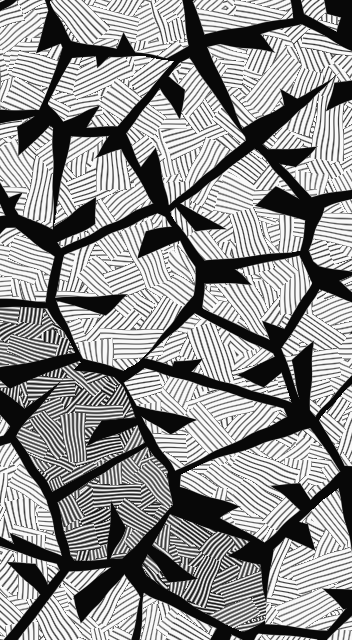
A WebGL 2 fragment shader for this pattern:

```glsl
#version 300 es
precision highp float;
// Ink drawing: angular cells parted by black wedge-shaped bands and hooked spikes.
// Cells are Voronoi regions with tilted edges; each is filled with layered strips
// of hatching, finer and heavier along one diagonal belt.

#define CELL_SIZE vec2(0.19, 0.135)
#define CELL_TURN 0.6
#define BAND 0.0075
#define EDGE_TILT 0.32
#define SPIKE_REACH 0.04
#define LIGHT_STRIP 0.045
#define DARK_STRIP 0.034
#define LIGHT_LINE 0.0016
#define DARK_LINE 0.0031
#define BELT_WIDTH 0.085

uniform vec2 u_resolution;
out vec4 fragColor;

const vec3 INK = vec3(0.03);
const vec3 PAPER = vec3(0.975);

vec2 hash2(vec2 p) {
    vec3 q = fract(p.xyx * vec3(0.1031, 0.1030, 0.0973));
    q += dot(q, q.yzx + 33.33);
    return fract((q.xx + q.yz) * q.zy);
}

vec2 direction(float a) { return vec2(cos(a), sin(a)); }

mat2 turn(float a) {
    vec2 d = direction(a);
    return mat2(d.x, d.y, -d.y, d.x);
}

mat2 lattice() {
    return turn(CELL_TURN) * mat2(CELL_SIZE.x, 0.0, 0.0, CELL_SIZE.y);
}

vec2 cellSite(vec2 id) {
    return lattice() * (id + 0.5 + 0.75 * (hash2(id + 57.0) - 0.5));
}

float segmentDistance(vec2 p, vec2 a, vec2 b) {
    vec2 ab = b - a;
    return length(p - a - ab * clamp(dot(p - a, ab) / dot(ab, ab), 0.0, 1.0));
}

// Distance to the cell's tilted edges, positive inside; also returns the cell id.
float cellInterior(vec2 p, out vec2 id) {
    vec2 base = floor(inverse(lattice()) * p);
    float nearest = 1e3;
    for (int k = 0; k < 25; k++) {
        vec2 other = base + vec2(k % 5 - 2, k / 5 - 2);
        float d = distance(p, cellSite(other));
        if (d < nearest) { nearest = d; id = other; }
    }
    vec2 site = cellSite(id);
    float inside = 1e3;
    for (int k = 0; k < 25; k++) {
        vec2 other = id + vec2(k % 5 - 2, k / 5 - 2);
        if (k == 12) continue;
        vec2 next = cellSite(other);
        float tilt = EDGE_TILT * (hash2(id * 3.0 + other * 7.0 + 91.0).x - 0.5);
        vec2 normal = turn(tilt) * normalize(site - next);
        inside = min(inside, dot(p - 0.5 * (site + next), normal));
    }
    return inside - BAND;
}

// Hooked spike: a cone cut off by a slanted line; negative inside.
float spike(vec2 p, vec2 site, float angle, float side, float spread) {
    vec2 tip = site + 0.03 * direction(angle + 0.7 * side);
    vec2 q = (p - tip) * turn(angle);
    float cone = abs(q.y) * cos(spread) - q.x * sin(spread);
    float cut = dot(q, direction(0.9 * side)) - SPIKE_REACH;
    return max(cone, cut);
}

// Ink coverage of the topmost hatched strip over p.
float hatch(vec2 p, float size, float lineWidth, float pixel) {
    vec2 base = floor(p / size);
    float best = -1e3, row = 0.0, tone = 1.0;
    float spacing = 0.17 * size;
    for (int k = 0; k < 25; k++) {
        vec2 id = base + vec2(k % 5 - 2, k / 5 - 2) + 130.0;
        vec2 h = hash2(id), g = hash2(id + 311.0);
        vec2 q = (p - (id - 130.0 + 0.1 + 0.8 * h) * size) * turn(6.2832 * g.x);
        q.y *= 1.0 + 0.35 * (g.y - 0.5) * q.x / size;
        float outside = max(abs(q.x) - 1.1 * size, abs(q.y) - 3.0 * spacing);
        float score = outside < 0.0 ? 1.0 + fract(h.x * 17.0 + g.y) : -outside;
        if (score > best) {
            best = score;
            row = q.y / spacing;
            tone = 0.72 + 0.25 * h.y;
        }
    }
    float d = abs(fract(row - 0.5) - 0.5) * spacing;
    return tone * clamp((0.5 * lineWidth - d) / (1.4 * pixel) + 0.5, 0.0, 1.0);
}

void main() {
    float pixel = 1.0 / u_resolution.y;
    vec2 p = gl_FragCoord.xy * pixel;
    vec2 drawn = p + 0.0009 * sin(p.yx * vec2(91.0, 77.0) + 3.0 * sin(p * 38.0));

    // Black bands and two opposed spikes per cell
    vec2 id;
    float shape = cellInterior(drawn, id);
    vec2 site = cellSite(id), h = hash2(id + 203.0);
    float angle = 6.2832 * h.x, side = h.y < 0.5 ? -1.0 : 1.0;
    float spread = 0.32 + 0.2 * h.y;
    shape = min(shape, spike(drawn, site, angle, side, spread));
    shape = min(shape, spike(drawn, site, angle + 2.7, side, 0.8 - spread));
    // Hatching, denser in the belt
    bool dark = segmentDistance(site, vec2(0.02, 0.5), vec2(0.36, 0.06)) < BELT_WIDTH;
    float ink = hatch(drawn, dark ? DARK_STRIP : LIGHT_STRIP,
                      dark ? DARK_LINE : LIGHT_LINE, pixel);
    ink = max(ink, 1.0 - smoothstep(-0.8 * pixel, 0.8 * pixel, shape));
    fragColor = vec4(mix(PAPER, INK, ink), 1.0);
}
```
